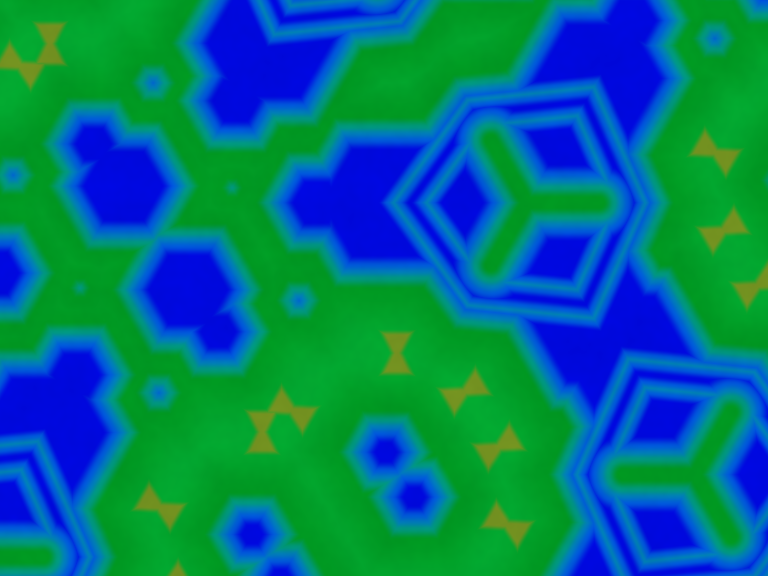
This background is drawn by a Shadertoy shader. Its source:

```glsl
// Blue hexagonal cells, ringed rosettes and ochre bowties on a green ground.
// One motif is repeated by half turns on a tilted square lattice; the depth
// inside the merged distance field then picks a colour from a smooth ramp.

#define TURN_CENTER vec2(0.271, 0.587)   // half-turn centre on the canvas
#define LATTICE_A vec2(0.965, 0.615)
#define LATTICE_B vec2(0.615, -0.965)
#define ROSETTE_POS vec2(0.644, 0.061)
#define RING_DEPTH 0.0226                // depth left along a ring line
#define RING_SLOPE 1.4
#define GRAIN 0.035

const vec3 DARK_GREEN = vec3(0.0, 0.595, 0.13);
const vec3 GREEN = vec3(0.01, 0.66, 0.19);
const vec3 TEAL = vec3(0.0, 0.59, 0.50);
const vec3 AZURE = vec3(0.0, 0.49, 0.72);
const vec3 BLUE = vec3(0.0, 0.35, 0.85);
const vec3 DEEP_BLUE = vec3(0.0, 0.03, 0.87);
const vec3 OCHRE = vec3(0.50, 0.56, 0.12);

// Cells: position and apothem
const vec3 CELLS[7] = vec3[7](
    vec3(0.056, -0.090, 0.111), vec3(0.108, -0.163, 0.078),
    vec3(0.248, -0.109, 0.031), vec3(0.005, -0.269, 0.031),
    vec3(0.399, -0.372, 0.068), vec3(0.448, -0.450, 0.068),
    vec3(0.132, 0.087, 0.012));

// Bowties: position and orientation in sixths of a turn
const vec3 BOWTIES[6] = vec3[6](
    vec3(0.418, -0.200, 1.0), vec3(0.536, -0.267, 0.0),
    vec3(0.595, -0.363, 0.0), vec3(0.609, -0.498, -1.0),
    vec3(0.184, -0.337, 1.0), vec3(0.236, -0.299, -1.0));

// Gradient noise
vec2 hashGradient(vec2 cell) {
    float h = fract(sin(dot(cell, vec2(127.1, 311.7))) * 43758.5);
    return vec2(cos(6.2832 * h), sin(6.2832 * h));
}

float gradientNoise(vec2 p) {
    vec2 i = floor(p), f = fract(p);
    vec2 w = f * f * f * (f * (f * 6.0 - 15.0) + 10.0);
    vec2 e = vec2(0.0, 1.0);
    float a = dot(hashGradient(i), f);
    float b = dot(hashGradient(i + e.yx), f - e.yx);
    float c = dot(hashGradient(i + e.xy), f - e.xy);
    float d = dot(hashGradient(i + e.yy), f - e.yy);
    return mix(mix(a, b, w.x), mix(c, d, w.x), w.y);
}

// Distance functions
float hexagon(vec2 p, float apothem) {
    p = abs(p);
    return max(p.y, 0.866 * p.x + 0.5 * p.y) - apothem;
}

float bowtie(vec2 p, float turn) {
    float angle = radians(30.0 + 60.0 * turn);
    vec2 axis = vec2(cos(angle), sin(angle));
    vec2 q = abs(vec2(dot(p, axis), dot(p, vec2(-axis.y, axis.x))));
    return max(q.x - 0.036, (q.y - 0.008 - 0.5 * q.x) * 0.9);
}

// Rosette with threefold symmetry: x = solid body, y = depth limit of its cuts
vec2 rosette(vec2 p) {
    vec2 along = vec2(0.5, 0.866), across = vec2(-0.866, 0.5);
    p.y = abs(p.y);
    p -= 2.0 * max(dot(p, across), 0.0) * across;
    p.y = abs(p.y);

    vec2 s = vec2(dot(p, along), -dot(p, across));
    float strip = max(s.y - 0.144, 0.866 * s.x + 0.5 * s.y - 0.36);
    float tip = hexagon(s - vec2(0.365, 0.0), 0.087);
    float rim = dot(p, vec2(0.913, 0.408));
    float body = min(min(strip, tip), rim - 0.229);

    float arm = length(p - vec2(clamp(p.x, 0.0, 0.125), 0.0)) - 0.014;
    float ring = min(abs(rim - 0.1875), abs(rim - 0.141));
    return vec2(body, min(arm, RING_DEPTH + RING_SLOPE * ring));
}

// Colour by depth below the edge
vec3 depthColor(float depth, vec3 ground) {
    vec3 c = mix(ground, TEAL, smoothstep(-0.006, 0.014, depth));
    c = mix(c, AZURE, smoothstep(0.012, 0.025, depth));
    c = mix(c, BLUE, smoothstep(0.022, 0.037, depth));
    return mix(c, DEEP_BLUE, smoothstep(0.034, 0.054, depth));
}

void mainImage(out vec4 fragColor, in vec2 fragCoord) {
    vec2 uv = fragCoord / iResolution.y;
    vec2 p = uv - TURN_CENTER;
    float body = 1e3, limit = 1e3, tie = 1e3;

    // Merge both half turns of the motif over neighbouring lattice cells
    for (int k = 0; k < 18; k++) {
        vec2 q = k < 9 ? p : -p;
        vec2 home = vec2(dot(q, LATTICE_A), dot(q, LATTICE_B)) / dot(LATTICE_A, LATTICE_A);
        vec2 n = floor(home + 0.5) + vec2(k % 3, (k / 3) % 3) - 1.0;
        q -= n.x * LATTICE_A + n.y * LATTICE_B;
        vec2 r = rosette(q - ROSETTE_POS);
        body = min(body, r.x);
        limit = min(limit, r.y);
        for (int i = 0; i < 7; i++) body = min(body, hexagon(q - CELLS[i].xy, CELLS[i].z));
        for (int i = 0; i < 6; i++) tie = min(tie, bowtie(q - BOWTIES[i].xy, BOWTIES[i].z));
    }

    vec3 ground = mix(DARK_GREEN, GREEN, smoothstep(0.0, 0.10, body));
    ground = mix(ground, OCHRE, 0.9 * smoothstep(0.006, -0.006, tie));
    vec3 color = depthColor(min(-body, limit), ground);
    float grain = gradientNoise(uv * 14.0) + 0.6 * gradientNoise(uv * 60.0);
    fragColor = vec4(clamp(color * (1.0 + GRAIN * grain), 0.0, 1.0), 1.0);
}
```
